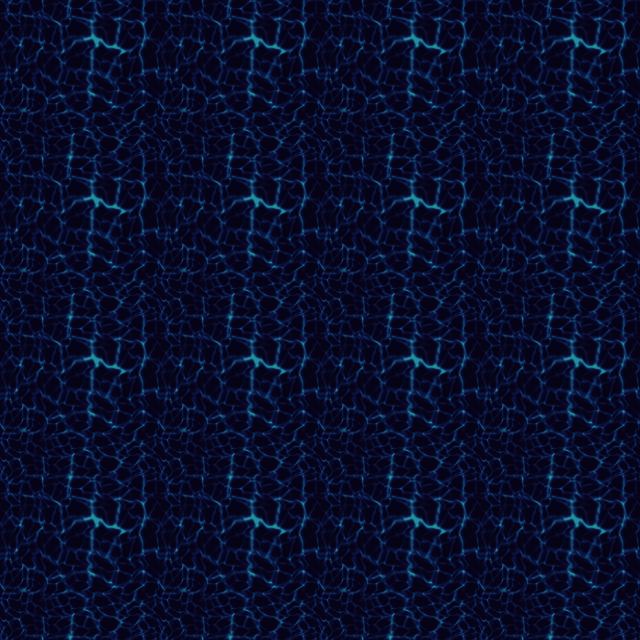
Write a Shadertoy shader that draws this texture.

```glsl
// Glowing teal cracks over midnight blue, in a four by four grid of equal tiles.
// Cellular edges in three sizes, bent by layered sines, are lit unevenly by
// soft spots and wear; every frequency is whole, so each tile wraps.

const float TAU = 6.2831853;

vec2 hash2(vec2 c) {
    vec3 v = fract(c.xyx * vec3(0.1031, 0.1030, 0.0973));
    v += dot(v, v.yzx + 33.33);
    return fract((v.xx + v.yz) * v.zy);
}

// Random pair of a cell in a grid that wraps after n cells
vec2 cellHash(vec2 cell, float n) {
    return hash2(mod(cell, n) + n * 17.3);
}

// Sum of cell borders, each with its own strength: a crisp core and a faint halo
float veins(vec2 p, float n, float width) {
    vec2 base = floor(p * n), f = fract(p * n);
    vec2 nearest = vec2(0.0), home = vec2(0.0);
    float best = 9.0;
    for (int y = -1; y <= 1; y++)
    for (int x = -1; x <= 1; x++) {
        vec2 o = vec2(x, y);
        vec2 r = o + 0.08 + 0.84 * cellHash(base + o, n) - f;
        if (dot(r, r) < best) {
            best = dot(r, r);
            nearest = r;
            home = o;
        }
    }
    float homeKey = cellHash(base + home, n).y;
    float light = 0.0;
    for (int y = -2; y <= 2; y++)
    for (int x = -2; x <= 2; x++) {
        vec2 o = home + vec2(x, y);
        vec2 h = cellHash(base + o, n);
        vec2 r = o + 0.08 + 0.84 * h - f;
        vec2 across = r - nearest;
        if (dot(across, across) > 1e-4) {
            float d = dot(0.5 * (r + nearest), normalize(across)) / n / width;
            float strength = mix(0.25, 1.0, fract(h.y + homeKey));
            light += strength * (0.88 * exp(-d * d) + 0.12 * exp(-0.6 * d));
        }
    }
    return light;
}

// Round patch of light that wraps with the tile
float spot(vec2 p, vec2 centre, float sharpness) {
    vec2 c = cos(TAU * (p - centre));
    return exp(sharpness * (c.x + c.y - 2.0));
}

// Uneven fading along the cracks, 0 to 1
float wear(vec2 p) {
    float a = sin(TAU * (5.0 * p.x + 3.0 * p.y) + 2.0 * sin(TAU * (4.0 * p.y - 7.0 * p.x)));
    float b = sin(TAU * (9.0 * p.y - 6.0 * p.x) + 2.0 * sin(TAU * (11.0 * p.x + 5.0 * p.y)));
    return 0.5 + 0.25 * (a + b);
}

void mainImage(out vec4 fragColor, in vec2 fragCoord) {
    vec2 p = fragCoord / iResolution.xy * 4.0;
    float pixel = 4.0 / min(iResolution.x, iResolution.y);

    // Larger cells near the bright side, then small ragged bends
    vec2 q = p - 0.035 * sin(TAU * (p - vec2(0.62, 0.65)));
    for (int i = 0; i < 4; i++) {
        float freq = float(3 + 6 * i);
        q += 0.045 / freq * sin(TAU * freq * q.yx + freq * vec2(1.0, 2.3));
    }

    // Broad light and slightly hotter junctions
    float glow = spot(p, vec2(0.63, 0.74), 2.2) + 0.7 * spot(p, vec2(0.55, 0.40), 4.0)
               + 0.6 * spot(p, vec2(0.38, 0.03), 5.0);
    float hot = spot(p, vec2(0.64, 0.78), 30.0) + spot(p, vec2(0.52, 0.42), 40.0)
              + spot(p, vec2(0.34, 0.02), 50.0);
    glow = min(glow, 1.0);

    // Main cracks, finer cracks and faint mottling inside the cells
    float fade = wear(p);
    float width = max(0.0095 + 0.002 * glow, 0.8 * pixel);
    float light = veins(q, 7.0, width) * (0.42 + 0.52 * glow + 0.2 * hot) * (0.45 + 0.9 * fade);
    light += veins(q + 0.37, 12.0, max(0.007, 0.8 * pixel)) * 0.42 * (1.1 - 0.7 * fade) * (1.0 - 0.4 * glow);
    light += veins(q.yx, 23.0, max(0.005, 0.7 * pixel)) * 0.06;

    // Night, navy, blue and aqua ramp
    vec3 color = mix(vec3(0.024, 0.012, 0.090), vec3(0.04, 0.09, 0.28), smoothstep(0.02, 0.38, light));
    color = mix(color, vec3(0.06, 0.25, 0.41), smoothstep(0.32, 0.62, light));
    color = mix(color, vec3(0.13, 0.56, 0.60), smoothstep(0.58, 1.10, light));
    fragColor = vec4(color, 1.0);
}
```
